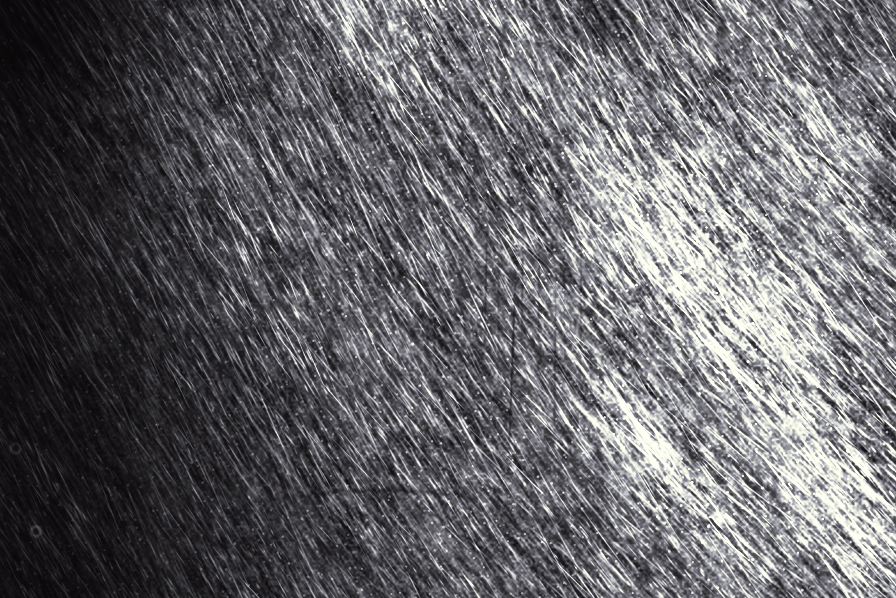
A WebGL 1 fragment shader for this texture:

```glsl
precision highp float;
uniform vec2 u_resolution;

const float GRAIN_ANGLE = -0.94;
const vec3 STEEL_TINT = vec3(0.975, 0.985, 1.04);
const vec3 WARM_GLINT = vec3(0.99, 1.01, 0.95);
const vec3 BLACK_LEVEL = vec3(0.032, 0.025, 0.03);

vec4 hash4(vec2 p) {
  vec4 q = fract(p.xyxy * vec4(0.1031, 0.1030, 0.0973, 0.1099));
  q += dot(q, q.wzxy + 33.33);
  return fract((q.xxyz + q.yzzw) * q.zywx);
}

float noise(vec2 p) {
  vec2 i = floor(p), f = fract(p);
  f = f * f * (3.0 - 2.0 * f);
  float low = mix(hash4(i).x, hash4(i + vec2(1, 0)).x, f.x);
  float high = mix(hash4(i + vec2(0, 1)).x, hash4(i + vec2(1, 1)).x, f.x);
  return mix(low, high, f.y);
}

// x runs along the direction, y across it
vec2 alongAxis(vec2 p, float angle) {
  float c = cos(angle), s = sin(angle);
  return vec2(c * p.x + s * p.y, c * p.y - s * p.x);
}

vec2 bend(vec2 q) {
  return q + vec2(0.0, 0.05 * sin(q.x * 2.5 + q.y));
}

float glow(vec2 p, vec2 centre, vec2 size) {
  vec2 d = alongAxis(p - centre, GRAIN_ANGLE) / size;
  return exp(-dot(d, d));
}

// Tapered strokes scattered over a grid of long cells
float scratches(vec2 p, float angle, vec2 cell, float width, float seed) {
  vec2 q = bend(alongAxis(p, angle));
  vec2 id = floor(q / cell);
  float sum = 0.0;
  for (int j = -1; j <= 1; j++) {
    for (int i = -1; i <= 1; i++) {
      vec2 c = id + vec2(float(i), float(j));
      vec4 r = hash4(c + seed);
      vec4 s = hash4(c + seed + 57.0);
      vec2 d = q - (c + r.xy) * cell;
      d.y += d.x * (r.z - 0.5) * 0.12;
      float reach = cell.x * mix(0.2, 0.85, r.w * r.w);
      float taper = 1.0 - smoothstep(0.1, 1.0, abs(d.x) / reach);
      float w = width * mix(0.65, 1.25, s.y);
      sum += exp(-d.y * d.y / (w * w)) * taper * s.x * s.x;
    }
  }
  return sum;
}

float specks(vec2 p, float cell, float radius, float density, float seed) {
  vec2 id = floor(p / cell);
  vec4 r = hash4(id + seed);
  float dist = length(p - (id + 0.2 + 0.6 * r.xy) * cell);
  return (1.0 - smoothstep(0.3, 1.0, dist / radius)) * step(r.z, density) * r.w;
}

float bokehRings(vec2 p, float cell, float radius) {
  vec2 id = floor(p / cell);
  vec4 r = hash4(id + 211.0);
  float dist = length(p - (id + 0.2 + 0.6 * r.xy) * cell);
  return exp(-pow((dist - radius) / 0.0025, 2.0)) * step(r.z, 0.4);
}

// Broad reflection on the metal
float lighting(vec2 p) {
  float light = mix(0.04, 0.37, smoothstep(-0.02, 0.9, p.x + 0.14 * (p.y - 0.5)));
  light += 0.70 * glow(p, vec2(1.18, 0.55), vec2(0.27, 0.13));
  light += 0.42 * glow(p, vec2(1.12, 0.21), vec2(0.22, 0.07));
  light += 0.52 * glow(p, vec2(1.41, 0.15), vec2(0.17, 0.10));
  light += 0.28 * glow(p, vec2(1.38, 0.72), vec2(0.20, 0.10));
  light += 0.22 * glow(p, vec2(0.67, 0.94), vec2(0.16, 0.13));
  light += 0.10 * glow(p, vec2(0.45, 0.65), vec2(0.35, 0.16));
  return light * (1.0 - 0.85 * glow(p, vec2(0.03, 0.98), vec2(0.18, 0.22)));
}

// Thin dark upright cuts
float darkCuts(vec2 p) {
  float sum = 0.0;
  for (int i = 0; i < 8; i++) {
    vec4 r = hash4(vec2(float(i), 91.0));
    float x = 0.8 + 0.022 * float(i) + 0.04 * r.x + 0.05 * (r.w - 0.2) * (p.y - 0.45);
    float span = 1.0 - smoothstep(0.2, 1.0, abs(p.y - 0.38 - 0.16 * r.y) / (0.1 + 0.12 * r.z));
    sum += exp(-pow((p.x - x) / 0.0022, 2.0)) * span * (0.3 + 0.7 * r.w);
  }
  return min(sum, 1.0);
}

float darkArc(vec2 p) {
  float offset = p.y - 0.18 + 0.5 * pow(p.x - 0.64, 2.0);
  return exp(-pow(offset / 0.004, 2.0)) * (1.0 - smoothstep(0.05, 0.35, abs(p.x - 0.64)));
}

void main() {
  vec2 p = gl_FragCoord.xy / u_resolution.y;
  vec2 q = bend(alongAxis(p, GRAIN_ANGLE));
  float light = 1.1 * lighting(p);

  // Broken hairlines, mottling and fine grit
  float hair = 0.5 * noise(q * vec2(20.0, 180.0)) + 0.5 * noise(q * vec2(55.0, 260.0) + 40.0);
  float mottle = noise(q * vec2(9.0, 24.0) + 7.0);
  float grit = noise(p * 260.0);
  float value = light * (1.25 * hair * hair + 0.28 * mottle + 0.75 * grit * grit * (0.4 + hair));

  // Bright scratches from short dashes to bold lines
  float fine = scratches(p, GRAIN_ANGLE - 0.03, vec2(0.04, 0.006), 0.0015, 3.0);
  fine += scratches(p, GRAIN_ANGLE + 0.12, vec2(0.09, 0.0075), 0.0014, 131.0);
  fine += scratches(p, GRAIN_ANGLE - 0.1, vec2(0.14, 0.010), 0.0014, 223.0);
  float bold = scratches(p, GRAIN_ANGLE + 0.04, vec2(0.24, 0.042), 0.0023, 317.0);
  float glints = specks(p, 0.014, 0.0027, 0.25, 17.0);
  glints += specks(alongAxis(p, 0.5), 0.019, 0.0034, 0.3, 71.0);
  float clumps = 0.45 + 1.1 * noise(q * vec2(7.0, 26.0) + 90.0);
  float shine = 1.5 * fine * clumps + 1.4 * bold + 1.2 * glints;
  value += shine * (0.035 + light);

  // Dark marks and blurred dust
  value *= (1.0 - 0.6 * darkCuts(p)) * (1.0 - 0.4 * darkArc(p));
  float corner = (1.0 - smoothstep(0.2, 0.32, p.x)) * (1.0 - smoothstep(0.2, 0.32, p.y));
  value += 0.14 * bokehRings(p, 0.09, 0.008) * corner;

  vec3 tint = mix(STEEL_TINT, WARM_GLINT, smoothstep(0.55, 1.0, value));
  float exposed = value < 0.75 ? value : 0.75 + 0.23 * (1.0 - exp((0.75 - value) / 0.23));
  gl_FragColor = vec4(clamp(BLACK_LEVEL + tint * exposed, 0.0, 1.0), 1.0);
}
```
